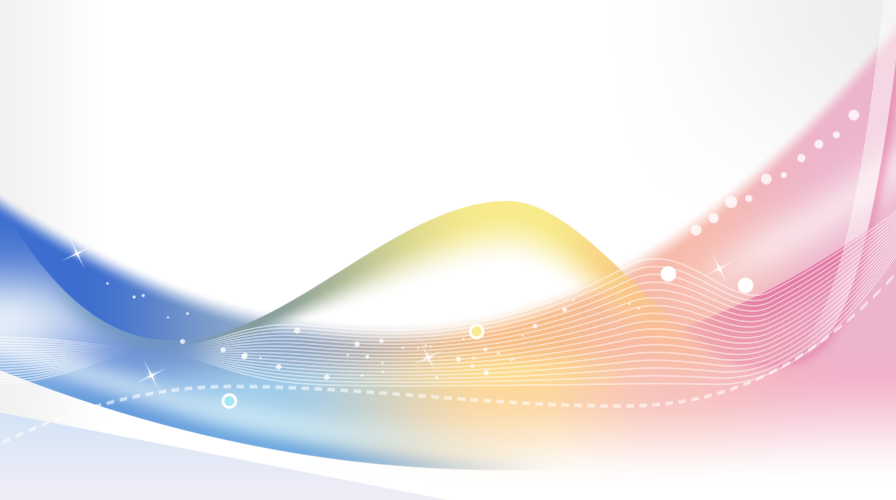
A WebGL 1 fragment shader for this background:

```glsl
precision highp float;
// Flowing translucent ribbons from blue through gold to pink, with fine lines and sparkles.
uniform vec2 u_resolution;
const vec3 WHITE = vec3(1.);

float hash(float n) {
  n = fract(n * .1031);
  n *= n + 33.33;
  return fract(n * (n + n));
}
float bell(float d, float width) { return exp(-d * d / (width * width)); }
float rise(float t, float power) { return pow(max(t, 0.), power); }
float edge(float d) { return smoothstep(-1., 1., d * u_resolution.y); }

// Curves: height as a function of x
float upperEdge(float x) {
  float d = x - .44;
  return .343 + (d < 0. ? 1.36 : 1.95) * d * d;
}
float lowerEdge(float x) { return .06 + .2 * rise(1. - x / .56, 2.); }
float waveEdge(float x) {
  return .319 + .279 * smoothstep(.195, .566, x) - .321 * smoothstep(.566, .846, x)
    + .274 * rise(1. - x / .195, 2.2) + .6 * rise((x - .846) / .154, 3.6);
}
float dashedPath(float x) {
  return .227 - .039 * smoothstep(.26, .69, x)
    - .115 * rise(1. - x / .26, 2.) + .265 * rise((x - .69) / .31, 2.3);
}
float ribbonTop(float x) {
  float d = max(x - .73, 0.);
  return .326 + d * (.55 + 1.45 * d);
}

// Five colours blended from left to right
vec3 ramp(float x, vec3 a, vec3 b, vec3 c, vec3 d, vec3 e) {
  a = mix(a, b, smoothstep(.08, .29, x));
  a = mix(a, c, smoothstep(.29, .56, x));
  a = mix(a, d, smoothstep(.58, .75, x));
  return mix(a, e, smoothstep(.75, .94, x));
}
// Cubic trail of points for i = 0, 1, 2, 3
vec2 trail(float i, vec2 start, vec2 a, vec2 b, vec2 c) {
  return start + i * (a + (i - 1.) * (b + (i - 2.) * c));
}
float disc(vec2 d, float r) { return smoothstep(r + .002, r - .002, length(d)); }
float sparkle(vec2 d, float size) {
  vec2 r = abs(vec2(.9 * d.x + .44 * d.y, .9 * d.y - .44 * d.x)) / size;
  vec2 ray = max(1. - r, 0.) * max(1. - r.yx * 14., 0.);
  return min(ray.x + ray.y + .5 * bell(length(r), .2), 1.);
}

void main() {
  vec2 p = gl_FragCoord.xy / u_resolution;
  vec2 aspect = vec2(u_resolution.x / u_resolution.y, 1.);
  float x = p.x, y = p.y;

  // Backdrop with shaded corners and a wash at lower left
  vec3 col = WHITE - .05 * smoothstep(.13, 0., x);
  col -= .07 * smoothstep(.65, 1., x) * smoothstep(.5, 1., y);
  float low = y - lowerEdge(x);
  vec3 washHue = mix(vec3(.93, .93, .97), vec3(.8, .88, .96), smoothstep(0., .24, y));
  col = mix(col, washHue, edge(-low) * edge(.175 - .35 * x - y));

  // Broad body: saturated above, pale below
  float top = upperEdge(x), right = smoothstep(.3, .65, x);
  float fade = smoothstep(.02, .23 + .06 * smoothstep(.75, .95, x), y);
  float body = smoothstep(.012, -.04, y - top) * mix(edge(low), fade, right);
  vec3 upperHue = ramp(x, vec3(.24, .43, .81), vec3(.54, .65, .79), vec3(.97, .74, .53),
    vec3(.97, .73, .67), vec3(.93, .71, .8));
  vec3 lowerHue = ramp(x, vec3(.4, .58, .86), vec3(.62, .8, .92), vec3(.99, .84, .62),
    vec3(.97, .76, .74), vec3(.95, .68, .78));
  col = mix(col, mix(lowerHue, upperHue, smoothstep(.22, .31, y)), body);
  float inner = edge(low) * (1. - right);
  col = mix(col, vec3(.86, .94, .97), .6 * inner * bell(low - .055, .035));
  col = mix(col, vec3(.36, .6, .86), .7 * inner * bell(low, .025));
  col = mix(col, vec3(1., .9, .55), .6 * bell(x - .56, .1) * bell(y - .26, .035));

  // Main wave: pale hollow at left, glowing crest in the middle
  float wave = waveEdge(x);
  float slope = (waveEdge(x + .001) - waveEdge(x - .001)) / (.002 * aspect.x);
  float depth = (wave - y) / sqrt(1. + slope * slope), under = edge(depth);
  col = mix(col, vec3(.92, .95, .98), .95 * under * bell(x, .14) * bell(y - .36, .1));
  float shade = under * bell(depth, .025) * smoothstep(.02, .12, x) * smoothstep(.3, .15, x);
  col = mix(col, vec3(.42, .58, .72), .65 * shade);
  float thick = .035 + .1 * smoothstep(.25, .52, x);
  float crest = under * smoothstep(thick, .15 * thick, wave - y);
  crest *= smoothstep(.2, .29, x) * smoothstep(.8, .68, x);
  vec3 crestHue = mix(vec3(.5, .6, .62), vec3(.97, .92, .55), smoothstep(.25, .55, x));
  col = mix(col, mix(crestHue, vec3(.98, .77, .52), smoothstep(.6, .73, x)), crest);

  // Pink ribbon, light streak and petal on the right
  float ribbon = ribbonTop(x), above = 1. - under, far = smoothstep(.73, .87, x);
  col = mix(col, WHITE, .55 * far * bell(y - ribbon - .085, .06));
  float fold = edge(ribbon - y) * above * far;
  col = mix(col, vec3(.88, .42, .61), fold * (.3 + .5 * bell(y - ribbon, .07)));
  float petal = above * edge(waveEdge(x + .022) - y) * smoothstep(.88, .96, x);
  col = mix(col, WHITE, .45 * petal);
  col = mix(col, vec3(.9, .5, .66), .6 * under * far * bell(depth, .014));

  // Fine lines spread between two guides
  float spread = 1. - bell(x - .17, .1);
  float guide = mix(mix(.33, top, smoothstep(.17, .35, x)), ribbon, smoothstep(.7, .86, x));
  float base = mix(.295, .225, spread) + .26 * rise((x - .8) / .2, 2.);
  float gap = max(mix(.305, guide, spread) - base, .001), lane = (y - base) / gap;
  float line = smoothstep(.0028, .0004, abs(fract(lane * 17.) - .5) * gap / 17.);
  line *= step(0., lane) * step(lane, 1.) * smoothstep(.01, .09, gap);
  col = mix(col, WHITE, .48 * line);

  // Dashed path
  float dash = edge(.0035 - abs(y - dashedPath(x)));
  col = mix(col, WHITE, .6 * dash * smoothstep(.34, .24, abs(fract(x / .0145) - .5)));

  // Dots along the body, and a chain climbing to the right
  for (int i = 0; i < 50; i++) {
    float n = float(i), cx = .12 + .6 * hash(n + 3.7), size = hash(n + 97.1);
    vec2 dot = vec2(cx, upperEdge(cx) - .02 - .09 * hash(n + 51.3));
    vec2 link = mix(vec2(.777, .53), vec2(.953, .76), (n - 40.) / 9.);
    vec2 center = n < 40. ? dot : link + vec2(0., .03 * (size - .5));
    float radius = n < 40. ? .002 + .004 * size * size : .004 + .008 * size;
    col = mix(col, WHITE, .8 * disc((p - center) * aspect, radius));
  }
  // Large bubbles and four-pointed sparkles
  for (int i = 0; i < 4; i++) {
    float n = float(i);
    vec2 b = trail(n, vec2(.256, .198), vec2(.276, .139), vec2(-.031, -.012), vec2(-.011, -.019));
    vec2 s = trail(n, vec2(.086, .493), vec2(.083, -.244), vec2(.113, .14), vec2(-.035, -.023));
    vec2 d = (p - b) * aspect;
    vec3 core = mix(vec3(.55, .88, .93), vec3(.97, .9, .45), min(n, 1.));
    col = mix(col, WHITE, disc(d, .0155));
    col = mix(col, core, .8 * disc(d, .01) * step(n, 1.5));
    col = mix(col, WHITE, sparkle((p - s) * aspect, .035));
  }
  gl_FragColor = vec4(clamp(col, 0., 1.), 1.);
}
```
